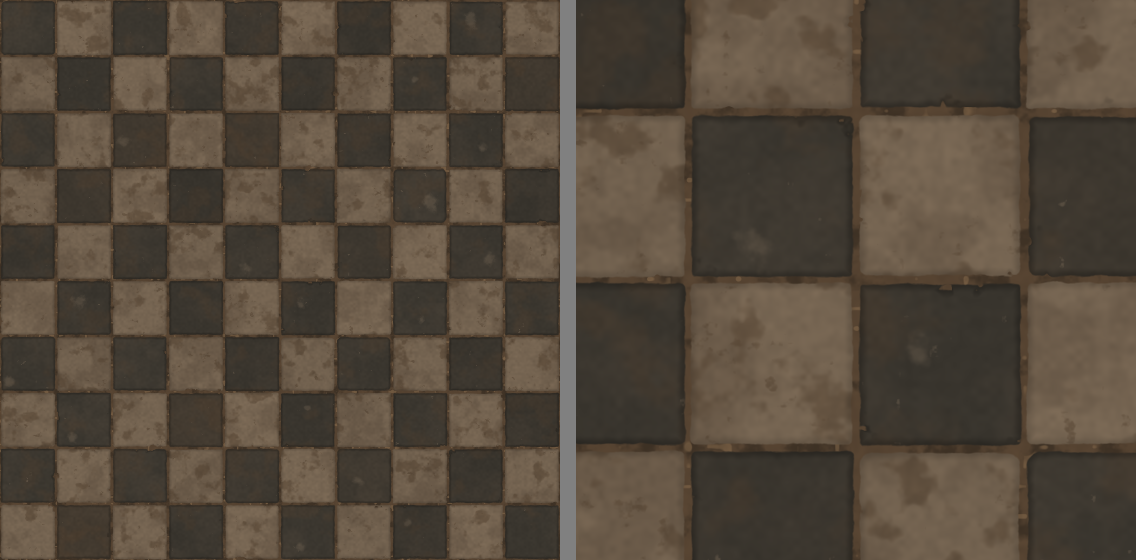
Left: the whole. Right: its middle third, enlarged.
Reproduce this texture procedurally as a WebGL 2 fragment shader.

```glsl
#version 300 es
precision highp float;
uniform vec2 u_resolution;
out vec4 fragColor;

const float TILES = 10.0;          // repeats across and down
const float HALF_TILE = 0.481;     // half width of a tile, in cells
const float SIZE_JITTER = 0.008;
const float EDGE_WOBBLE = 0.024;
const float SMUDGE_CHANCE = 0.35;
const vec3 LIGHT_CLAY = vec3(0.458, 0.392, 0.318);
const vec3 LIGHT_WORN = vec3(0.415, 0.352, 0.284);
const vec3 LIGHT_STAIN = vec3(0.335, 0.268, 0.200);
const vec3 DARK_CLAY = vec3(0.222, 0.206, 0.178);
const vec3 DARK_WORN = vec3(0.248, 0.225, 0.192);
const vec3 DARK_RUST = vec3(0.285, 0.232, 0.178);
const vec3 GROUT = vec3(0.335, 0.262, 0.192);
const vec3 GROUT_DEEP = vec3(0.245, 0.195, 0.145);
const vec3 DUST = vec3(0.430, 0.375, 0.310);
const vec3 CRUMB = vec3(0.530, 0.420, 0.300);

float hash(vec2 p) {
    return fract(sin(dot(p, vec2(127.1, 311.7))) * 43758.5453);
}

// Value noise that wraps over the unit square
float noise(vec2 uv, float freq) {
    vec2 p = uv * freq;
    vec2 i = floor(p);
    vec2 f = fract(p);
    f = f * f * (3.0 - 2.0 * f);
    vec2 a = mod(i, freq);
    vec2 b = mod(i + 1.0, freq);
    return mix(mix(hash(a), hash(vec2(b.x, a.y)), f.x),
               mix(hash(vec2(a.x, b.y)), hash(b), f.x), f.y);
}

float fbm(vec2 uv, float freq) {
    float sum = 0.0;
    float amp = 0.5;
    for (int k = 0; k < 4; k++) {
        sum += amp * noise(uv + 0.137 * float(k), freq);
        freq *= 2.0;
        amp *= 0.55;
    }
    return sum / 1.01;
}

float roundedBox(vec2 p, float halfSize, float radius) {
    vec2 q = abs(p) - halfSize + radius;
    return length(max(q, 0.0)) + min(max(q.x, q.y), 0.0) - radius;
}

vec3 lightTile(vec2 uv, float tone) {
    vec3 col = mix(LIGHT_WORN, LIGHT_CLAY, smoothstep(0.34, 0.58, fbm(uv, 24.0)));
    float blotch = smoothstep(0.57, 0.74, fbm(uv + 0.31, 38.0));
    float fleck = smoothstep(0.70, 0.86, fbm(uv + 0.73, 90.0));
    col = mix(col, LIGHT_STAIN, 0.6 * blotch);
    col = mix(col, LIGHT_STAIN, 0.6 * fleck);
    return col * (0.97 + 0.06 * tone);
}

vec3 darkTile(vec2 uv, vec2 local, vec2 id, float tone) {
    vec3 col = mix(DARK_CLAY, DARK_WORN, smoothstep(0.35, 0.70, fbm(uv, 20.0)));
    float rust = smoothstep(0.50, 0.75, fbm(uv + 0.47, 28.0));
    col = mix(col, DARK_RUST, rust * 0.45 + 0.45 * smoothstep(0.8, 1.0, tone));
    // Dusty smudge at a random place on some tiles
    vec2 center = 0.7 * (vec2(hash(id + 3.7), hash(id + 8.1)) - 0.5);
    float radius = mix(0.06, 0.15, hash(id + 5.3));
    float reach = length(local - center) / radius + 1.8 * (fbm(uv, 70.0) - 0.5);
    float smudge = (1.0 - smoothstep(0.2, 1.1, reach)) * step(hash(id + 1.9), SMUDGE_CHANCE);
    col = mix(col, DUST, 0.4 * smudge);
    float speck = smoothstep(0.79, 0.90, fbm(uv + 0.19, 95.0));
    col = mix(col, DUST, 0.5 * speck);
    return col * (0.96 + 0.08 * hash(id + 6.4));
}

void main() {
    vec2 uv = gl_FragCoord.xy / u_resolution;
    vec2 id = floor(uv * TILES);
    vec2 local = fract(uv * TILES) - 0.5;
    float pixel = TILES / min(u_resolution.x, u_resolution.y);
    float tone = hash(id + 2.3);
    bool isDark = mod(id.x + id.y, 2.0) > 0.5;

    // Tile outline: small size changes, ragged edges, some blunt corners
    vec2 shift = 0.008 * (vec2(hash(id + 4.6), hash(id + 7.2)) - 0.5);
    float halfSize = HALF_TILE - SIZE_JITTER * hash(id + 9.5);
    float radius = mix(0.02, 0.09, pow(hash(id + 0.7), 5.0));
    float edge = roundedBox(local - shift, halfSize, radius);
    edge += EDGE_WOBBLE * (fbm(uv, 110.0) - 0.5);
    edge += 0.035 * smoothstep(0.70, 0.84, fbm(uv + 0.61, 50.0));
    float cover = 1.0 - smoothstep(-0.5 * pixel - 0.004, 0.5 * pixel + 0.004, edge);

    // Each tile takes its own patch of noise
    vec2 patchUv = uv + vec2(hash(id + 11.4), hash(id + 13.8));
    vec3 tile = isDark ? darkTile(patchUv, local, id, tone) : lightTile(patchUv, tone);
    float rim = smoothstep(-0.055, 0.0, edge);
    tile *= 1.0 - (isDark ? 0.24 : 0.13) * rim;

    // Grout with scattered pale crumbs
    vec3 joint = mix(GROUT_DEEP, GROUT, smoothstep(0.25, 0.55, fbm(uv, 80.0)));
    float crumb = smoothstep(0.80, 0.93, noise(uv + 0.27, 170.0));
    joint = mix(joint, CRUMB, 0.55 * crumb);

    vec3 col = mix(joint, tile, cover);
    float grain = noise(uv, 256.0) + noise(uv + 0.43, 190.0) - 1.0;
    fragColor = vec4(col * (1.0 + 0.06 * grain), 1.0);
}
```
